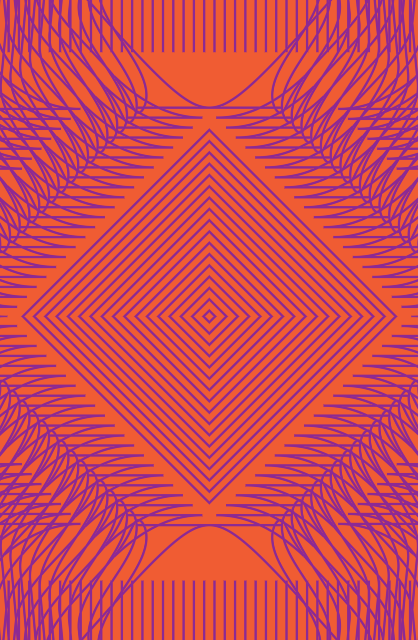
Write a Shadertoy shader that draws this pattern.

```glsl
// Symmetric line ornament: nested diamonds framed by rows of spikes and leaves.
// One quadrant is folded into four; each line is a distance to a curve, and
// the wings repeat one motif along a diagonal. Lengths are 1/768 of the height.

const vec3 ORANGE = vec3(0.94, 0.36, 0.20);
const vec3 PURPLE = vec3(0.55, 0.16, 0.58);
const float DESIGN_HEIGHT = 768.0;
const vec2 CENTRE = vec2(0.4, 4.3);     // offset from the canvas middle
const float HALF_LINE = 1.4;
const float RING_FIRST = 7.0;
const float RING_STEP = 13.55;
const float RING_LAST = 16.0;
const float BAR_STEP = 12.35;
const float BAR_START = 317.0;
const vec2 WING_START = vec2(-2.0, 250.5);
const vec2 SIDE_START = vec2(156.0, 249.0);
const vec2 WING_STEP = vec2(11.7, -11.95);
const int WING_COUNT = 22;
const int SIDE_COUNT = 7;
const float SPIKE_LENGTH = 88.0;
const float SPIKE_CURVE = 220.0;
const float LEAF_ROOT = 87.0;
const float LEAF_LEAN = 80.0;
const float LEAF_RISE = 150.0;
const float LEAF_SPREAD = 6.5;
const float LEAF_BOTTOM = -6.0;
const float ARCH_ROUND = 50.0;
const float ARCH_SLOPE = 1.18;

// Evenly spaced concentric diamonds
float diamonds(vec2 q) {
    float reach = q.x + q.y - RING_FIRST;
    float ring = clamp(round(reach / RING_STEP), 0.0, RING_LAST);
    return abs(reach - ring * RING_STEP) * 0.70711;
}

// Upright bars with a clean inner end
float bars(vec2 q) {
    float across = abs(mod(q.x, BAR_STEP) - 0.5 * BAR_STEP);
    return max(across, BAR_START - q.y + HALF_LINE);
}

// Hyperbolic arch at the top and bottom
float arch(vec2 q) {
    float root = sqrt(ARCH_SLOPE * ARCH_SLOPE * q.x * q.x + ARCH_ROUND * ARCH_ROUND);
    float slope = ARCH_SLOPE * ARCH_SLOPE * q.x / root;
    return abs(q.y - WING_START.y - root + ARCH_ROUND) / sqrt(1.0 + slope * slope);
}

// Flat edge running outward from a tip
float flatEdge(vec2 t, float len) {
    return length(vec2(max(max(-t.x, t.x - len), 0.0), t.y));
}

// Curved edge rising outward from a tip
float curvedEdge(vec2 t, float len) {
    float slope = 2.0 * t.x / SPIKE_CURVE;
    float curve = abs(t.y - t.x * t.x / SPIKE_CURVE) / sqrt(1.0 + slope * slope);
    return max(curve, max(-t.x, t.x - len));
}

// Open leaf: a parabola bent along a smooth centre line
float leaf(vec2 t) {
    float h = clamp(t.y / LEAF_RISE, 0.0, 1.0);
    float offset = t.x - LEAF_ROOT - LEAF_LEAN * h * h * (3.0 - 2.0 * h);
    float lean = LEAF_LEAN * 6.0 * h * (1.0 - h) / LEAF_RISE;
    float value = offset * offset - LEAF_SPREAD * (t.y - LEAF_BOTTOM);
    vec2 gradient = vec2(2.0 * offset, -2.0 * offset * lean - LEAF_SPREAD);
    return abs(value) / length(gradient);
}

// Diagonal rows of spikes and leaves
float wings(vec2 q) {
    float d = 1e5;
    for (int i = 0; i < WING_COUNT; i++) {
        vec2 t = q - WING_START - float(i) * WING_STEP;
        d = min(d, min(flatEdge(t, SPIKE_LENGTH), leaf(t)));
        if (i > 0) d = min(d, curvedEdge(t, SPIKE_LENGTH + 14.0));
    }
    for (int i = 0; i < SIDE_COUNT; i++) {
        vec2 t = q - SIDE_START - float(i) * WING_STEP;
        d = min(d, min(flatEdge(t, 2.0 * SPIKE_LENGTH), curvedEdge(t, SPIKE_LENGTH)));
    }
    return d;
}

void mainImage(out vec4 fragColor, in vec2 fragCoord) {
    float pixel = DESIGN_HEIGHT / iResolution.y;
    vec2 q = abs((fragCoord - 0.5 * iResolution.xy) * pixel - CENTRE);

    float d = min(min(diamonds(q), bars(q)), min(arch(q), wings(q)));
    float ink = 1.0 - smoothstep(HALF_LINE - 0.6 * pixel, HALF_LINE + 0.6 * pixel, d);
    fragColor = vec4(mix(ORANGE, PURPLE, ink), 1.0);
}
```
